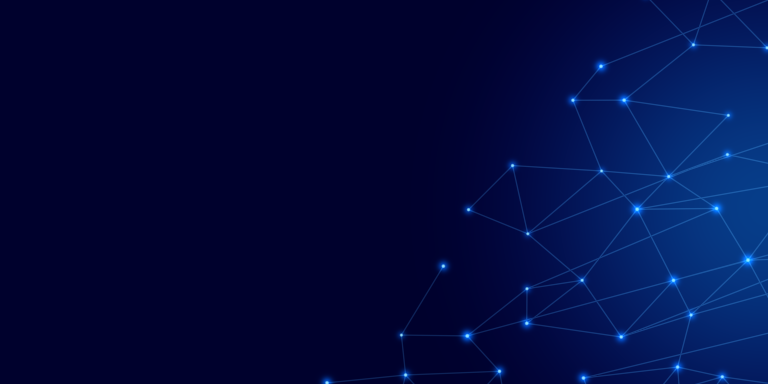
Give the GLSL for this background, as a Shadertoy shader.

```glsl
// A dark navy field with a blue radial glow at the right edge, crossed by a
// network of thin lines and shining nodes. The nodes are a jittered, skewed
// lattice whose first column forms the slanted left border of the network.

// Background glow (units: canvas height, origin at the lower left)
const vec2  GLOW_CENTER = vec2(2.0, 0.46);
const float GLOW_RADIUS = 0.95;
const vec3  NAVY        = vec3(0.0, 0.005, 0.178);
const vec3  GLOW_GAIN   = vec3(0.025, 0.235, 0.36);

// Lattice of nodes
const vec2  LATTICE_ORIGIN = vec2(0.89, 0.01);
const vec2  COLUMN_STEP    = vec2(0.205, 0.0);
const vec2  ROW_STEP       = vec2(0.112, 0.14);
const float JITTER         = 0.62;

// Lines and nodes
const float LINE_WIDTH    = 0.0008;
const float LINE_KEEP     = 0.72;
const float LONG_KEEP     = 0.28;
const vec3  LINE_COLOR    = vec3(0.20, 0.50, 0.80);
const float CORE_RADIUS   = 0.0045;
const float HALO_RADIUS   = 0.012;
const vec3  CORE_COLOR    = vec3(0.65, 0.95, 1.0);
const vec3  HALO_COLOR    = vec3(0.0, 0.42, 0.85);

float hash(vec2 p) {
    vec3 q = fract(vec3(p.xyx) * 0.1031);
    q += dot(q, q.yzx + 33.33);
    return fract((q.x + q.y) * q.z);
}

// Position of the node at (column, row)
vec2 nodePosition(vec2 cell) {
    vec2 shift = vec2(hash(cell + 17.0), hash(cell + 53.0)) - 0.5;
    vec2 spacing = vec2(COLUMN_STEP.x, ROW_STEP.y);
    return LATTICE_ORIGIN + cell.x * COLUMN_STEP + cell.y * ROW_STEP
         + JITTER * shift * spacing;
}

// Lattice cell that holds a canvas position
vec2 cellAt(vec2 p) {
    vec2 q = p - LATTICE_ORIGIN;
    float row = q.y / ROW_STEP.y;
    return floor(vec2((q.x - row * ROW_STEP.x) / COLUMN_STEP.x, row));
}

float segmentDistance(vec2 p, vec2 a, vec2 b) {
    vec2 ab = b - a;
    float t = clamp(dot(p - a, ab) / dot(ab, ab), 0.0, 1.0);
    return length(p - a - t * ab);
}

// Coverage of the line to a neighbour, zero if it is dropped or off the network
float edge(vec2 p, vec2 cell, vec2 a, vec2 offset, float keep, float pixel) {
    vec2 target = cell + offset;
    if (target.x < 0.0 || hash(cell * 3.0 + offset * 7.0 + 91.0) > keep) return 0.0;
    float d = segmentDistance(p, a, nodePosition(target));
    return 1.0 - smoothstep(0.0, LINE_WIDTH + pixel, d);
}

void mainImage(out vec4 fragColor, in vec2 fragCoord) {
    float pixel = 1.0 / iResolution.y;
    vec2 p = fragCoord * pixel;

    // Radial background
    float glow = 1.0 - smoothstep(0.0, GLOW_RADIUS, length(p - GLOW_CENTER));
    vec3 color = NAVY + GLOW_GAIN * vec3(glow, pow(glow, 1.4), glow);

    // Gather lines and nodes from the surrounding cells
    vec2 home = cellAt(p);
    float lines = 0.0;
    float halo = 0.0;
    float core = 0.0;
    for (int row = -3; row <= 2; row++) {
        for (int column = -3; column <= 2; column++) {
            vec2 cell = home + vec2(column, row);
            if (cell.x < 0.0) continue;
            vec2 a = nodePosition(cell);

            lines = max(lines, edge(p, cell, a, vec2(1, 0), LINE_KEEP, pixel));
            lines = max(lines, edge(p, cell, a, vec2(0, 1), LINE_KEEP, pixel));
            lines = max(lines, edge(p, cell, a, vec2(-1, 1), LINE_KEEP, pixel));
            lines = max(lines, edge(p, cell, a, vec2(2, 1), LONG_KEEP, pixel));

            float power = mix(0.35, 1.0, hash(cell + 7.0));
            float d = length(p - a);
            float x = d / (HALO_RADIUS * mix(0.7, 1.2, power));
            halo += power * exp(-x * x);
            float radius = CORE_RADIUS * mix(0.6, 1.0, power);
            core = max(core, 1.0 - smoothstep(radius - pixel, radius + pixel, d));
        }
    }

    // Lines brighten toward the glow; nodes shine on top
    color = mix(color, LINE_COLOR, lines * mix(0.26, 0.5, glow));
    color += HALO_COLOR * min(halo, 1.0);
    color = mix(color, CORE_COLOR, core * 0.85);
    fragColor = vec4(clamp(color, 0.0, 1.0), 1.0);
}
```
